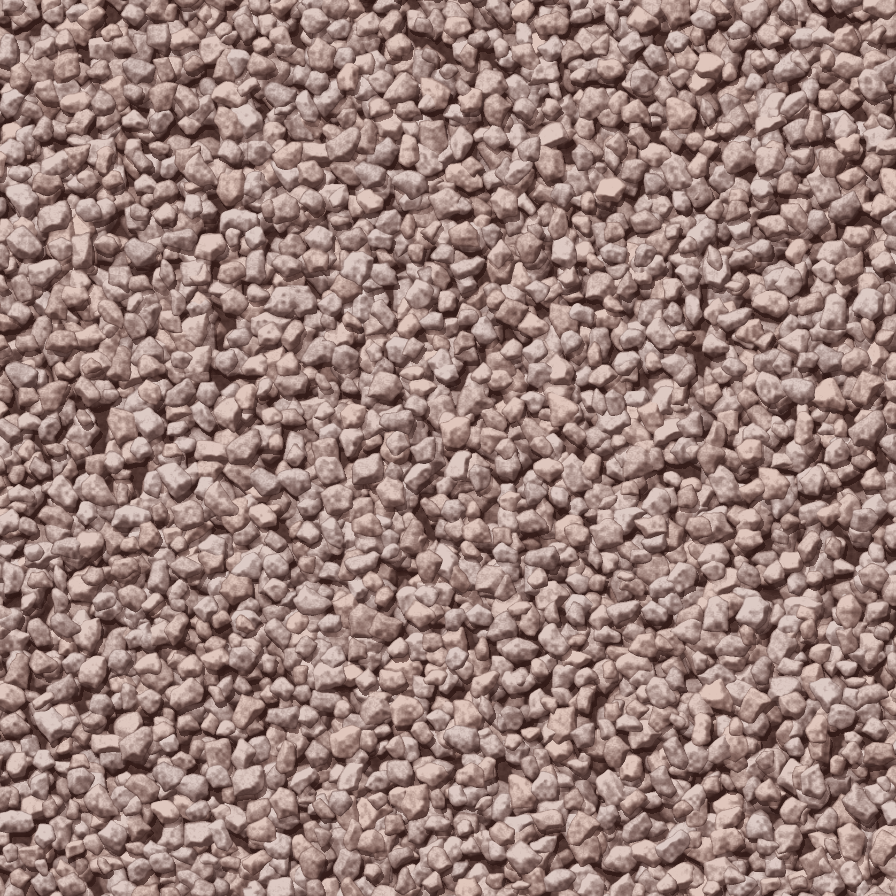
Write a WebGL 1 fragment shader that draws this texture.

```glsl
precision highp float;
// Bed of crushed pinkish-brown gravel, lit from the upper left.

uniform vec2 u_resolution;

#define GRAINS 30.0       // grid cells across the canvas
#define LAYERS 4          // heaps of grains on top of each other
#define SMALLEST 0.27     // grain radius range, in cells
#define LARGEST 0.54
#define SIDE_SLOPE 1.3    // steepness of the grain flanks
#define ROUNDING 23.0     // higher gives crisper facets
#define SHADOW_REACH 0.17 // shadow length, in cells
#define ROUGHNESS 0.8     // bumps on the faces
#define AMBIENT 0.28
#define DIFFUSE 0.84

const vec3 LIGHT = vec3(-0.28, 0.60, 0.75);
const vec3 DARK_GAP = vec3(0.15, 0.065, 0.055);
const vec3 MID_STONE = vec3(0.525, 0.41, 0.385);
const vec3 PALE_STONE = vec3(0.84, 0.75, 0.72);

struct Grain {
  float height; // stacking height, decides what is on top
  float dome;   // height above the rim of the grain
  vec2 slope;
  float id;
};

float hash(vec2 p) {
  return fract(sin(dot(p, vec2(127.1, 311.7))) * 43758.5453);
}

float noise(vec2 p) {
  vec2 i = floor(p), f = fract(p);
  f = f * f * (3.0 - 2.0 * f);
  return mix(mix(hash(i), hash(i + vec2(1, 0)), f.x),
             mix(hash(i + vec2(0, 1)), hash(i + vec2(1, 1)), f.x), f.y);
}

// Smooth minimum of a tilted top and six flanks: xy = slope, z = height.
vec3 facetedStone(vec2 q, float id) {
  float radius = mix(SMALLEST, LARGEST, hash(vec2(id * 91.0, 7.0)));
  float axis = 6.2832 * hash(vec2(id * 91.0, 8.0));
  float stretch = 0.36 * hash(vec2(id * 91.0, 9.0));
  vec2 tilt = vec2(hash(vec2(id * 91.0, 10.0)), hash(vec2(id * 91.0, 11.0))) - 0.5;
  float weight = exp(-ROUNDING * (0.5 * radius + dot(q, tilt)));
  float total = weight;
  vec2 slope = weight * tilt;
  for (int i = 0; i < 6; i++) {
    float k = float(i);
    float jitter = hash(vec2(id * 91.0, k));
    float angle = axis + (k + 0.8 * jitter) * 1.0472;
    vec2 side = vec2(cos(angle), sin(angle));
    float steepness = SIDE_SLOPE * (0.6 + 0.8 * fract(jitter * 7.0));
    float reach = radius * (0.85 + 0.3 * jitter + stretch * cos(2.0 * (angle - axis)));
    weight = exp(-ROUNDING * steepness * (reach - dot(q, side)));
    total += weight;
    slope -= weight * steepness * side;
  }
  return vec3(slope / total, -log(total) / ROUNDING);
}

// Topmost grain at a point given in cells.
Grain topGrain(vec2 p) {
  Grain top = Grain(0.0, 0.0, vec2(0.0), 0.0);
  p += 0.09 * (vec2(noise(p * 4.0), noise(p * 4.0 + 31.0)) - 0.5);
  for (int layer = 0; layer < LAYERS; layer++) {
    float level = float(layer);
    float turn = 0.4 + 0.9 * level;
    mat2 spin = mat2(cos(turn), sin(turn), -sin(turn), cos(turn));
    vec2 g = spin * p + 13.7 * level;
    for (int y = -1; y <= 1; y++) {
      for (int x = -1; x <= 1; x++) {
        vec2 cell = floor(g) + vec2(x, y);
        float id = hash(cell + 57.3 * level);
        vec2 offset = vec2(hash(cell + 3.1 + level), hash(cell + 8.7 + level));
        vec2 q = g - cell - mix(vec2(0.15), vec2(0.85), offset);
        if (dot(q, q) > 0.85) continue;
        vec3 stone = facetedStone(q, id);
        float height = 0.08 + 0.15 * level + 0.2 * id + 0.35 * stone.z;
        if (stone.z > 0.0 && height > top.height)
          top = Grain(height, stone.z, stone.xy * spin, id);
      }
    }
  }
  return top;
}

vec3 shade(Grain grain, vec2 p, float casterHeight) {
  vec2 bump = vec2(noise(p * 8.0), noise(p * 8.0 + 19.0)) - 0.5;
  vec3 normal = normalize(vec3(-grain.slope + ROUGHNESS * bump, 1.0));
  float light = AMBIENT + DIFFUSE * max(dot(normal, normalize(LIGHT)), 0.0);
  float speckle = 0.1 * (noise(p * 12.0) - 0.5) + 0.2 * (noise(p * 26.0) - 0.5);
  light *= 0.87 + 0.26 * hash(vec2(grain.id, 4.0)) + speckle;
  // Crevices and cast shadows.
  light *= mix(0.4, 1.0, smoothstep(0.0, 0.5, grain.height));
  light *= mix(0.6, 1.0, smoothstep(0.0, 0.06, grain.dome));
  light *= 1.0 - 0.65 * smoothstep(0.04, 0.3, casterHeight - grain.height);
  vec3 color = mix(DARK_GAP, MID_STONE, clamp(light * 2.0, 0.0, 1.0));
  color = mix(color, PALE_STONE, clamp(light * 2.0 - 1.0, 0.0, 1.1));
  float warmth = hash(vec2(grain.id, 5.0)) - 0.5;
  return color * (1.0 + warmth * vec3(0.02, -0.02, -0.05));
}

void main() {
  float scale = GRAINS / u_resolution.y;
  vec2 center = gl_FragCoord.xy * scale;
  float casterHeight = topGrain(center + SHADOW_REACH * normalize(LIGHT.xy)).height;
  // Four samples per pixel smooth the outlines.
  vec3 color = vec3(0.0);
  for (int i = 0; i < 4; i++) {
    float k = float(i);
    vec2 p = center + scale * (vec2(mod(k, 2.0), floor(k / 2.0)) - 0.5) * 0.5;
    color += 0.25 * shade(topGrain(p), p, casterHeight);
  }
  gl_FragColor = vec4(color, 1.0);
}
```
